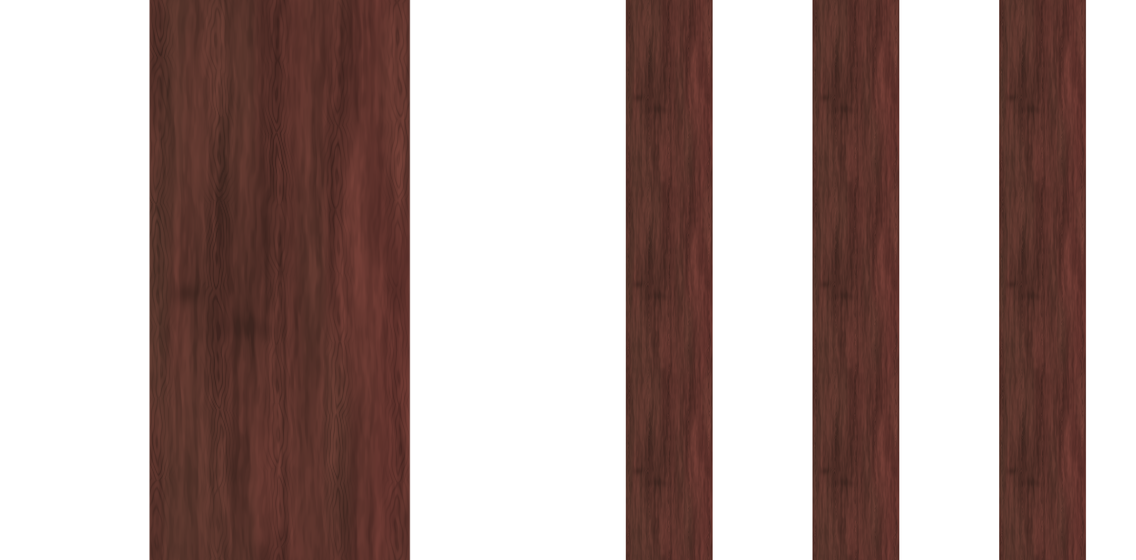
Left, the tile; right, the same tile 3 across and 3 down.
Reproduce this texture procedurally as a WebGL 2 fragment shader.

```glsl
#version 300 es
precision highp float;

uniform vec2 u_resolution;
out vec4 outColor;

const float TAU = 6.2831853;

vec2 hash2(vec2 cell, float seed) {
    vec3 q = fract(vec3(cell.xyx + seed) * vec3(0.1031, 0.1030, 0.0973));
    q += dot(q, q.yzx + 33.33);
    return fract((q.xx + q.yz) * q.zy);
}

// Smooth cellular noise: random tones blended around jittered cell points.
float cellTone(vec2 p, vec2 cells, float seed) {
    vec2 grid = p * cells;
    vec2 base = floor(grid);
    float toneSum = 0.0;
    float weightSum = 0.0;
    for (int j = -1; j <= 1; j++) {
        for (int i = -1; i <= 1; i++) {
            vec2 cell = base + vec2(i, j);
            vec2 wrapped = mod(cell, cells);
            vec2 offset = cell + 0.2 + 0.6 * hash2(wrapped, seed) - grid;
            float weight = exp(-5.0 * dot(offset, offset));
            toneSum += weight * hash2(wrapped, seed + 17.0).x;
            weightSum += weight;
        }
    }
    return toneSum / weightSum - 0.5;
}

// Slow sideways drift of the grain, periodic in height.
float grainDrift(float y, float phase) {
    return 0.6 * sin(TAU * 2.0 * y + phase)
         + 0.3 * sin(TAU * 5.0 * y + phase * 2.3)
         + 0.2 * sin(TAU * 11.0 * y + phase * 3.7);
}

// Pointed nested arches stacked along evenly spaced columns.
float archFigure(vec2 p, float firstColumn, float spacing, float archCount) {
    float across = (p.x - firstColumn) / spacing;
    float column = floor(across + 0.5);
    float dx = across - column + 0.05 * grainDrift(p.y, column * 1.9);
    float along = p.y * archCount;
    float base = floor(along);
    float nearest = 10.0;
    for (int k = -2; k <= 2; k++) {
        float cell = base + float(k);
        vec2 rnd = hash2(vec2(column + 9.0, mod(cell, archCount)), 5.0);
        float dy = along - cell - 0.15 - 0.7 * rnd.x;
        float stretch = dy > 0.0 ? 1.6 : 3.2;
        float halfWidth = mix(0.10, 0.17, rnd.y);
        float lens = sqrt(dx * dx + 0.0003) / halfWidth + stretch * dy * dy;
        nearest = min(nearest, lens);
    }
    float ripple = 0.8 * sin(TAU * 23.0 * p.y + column * 2.0 + dx * 20.0);
    float rings = pow(0.5 + 0.5 * sin(nearest * 13.0 + ripple), 2.5);
    float strength = 0.75 + 0.8 * cellTone(p, vec2(10.0, 9.0), 41.0);
    return (rings - 0.2) * strength * exp(-dx * dx / 0.035);
}

float smudge(vec2 p, vec2 centre, vec2 radius) {
    vec2 d = (p - centre) / radius;
    return exp(-dot(d, d));
}

// Vertical streaks from broad bands down to fine fibres.
float streaks(vec2 p) {
    vec2 q = vec2(p.x + 0.004 * grainDrift(p.y, p.x * 30.0), p.y);
    return 0.35 * cellTone(q, vec2(18.0, 3.0), 3.0)
         + 0.36 * cellTone(q, vec2(70.0, 4.0), 11.0)
         + 0.34 * cellTone(q, vec2(150.0, 9.0), 23.0)
         + 0.22 * cellTone(q, vec2(230.0, 36.0), 31.0);
}

vec3 woodColor(vec2 p, float left, float right) {
    vec3 dark = vec3(0.245, 0.143, 0.120);
    vec3 light = vec3(0.455, 0.257, 0.220);
    float side = smoothstep(left, right, p.x);
    float tone = 0.49 + streaks(p) + 0.07 * (side - 0.5);
    tone -= 0.34 * archFigure(p, left + 0.016, 0.107, 8.0);
    tone -= 0.32 * smudge(p, vec2(0.333, 0.475), vec2(0.022, 0.017));
    tone -= 0.30 * smudge(p, vec2(0.443, 0.417), vec2(0.042, 0.023));

    // Patches shift between brown and red.
    float redness = 0.7 * (side - 0.5) + cellTone(p, vec2(24.0, 3.0), 53.0);
    vec3 color = mix(dark, light, clamp(tone, 0.0, 1.0));
    return color + redness * vec3(0.016, -0.014, -0.004);
}

void main() {
    vec2 p = gl_FragCoord.xy / u_resolution;
    float left = 0.267;
    float right = 0.732;

    // Upright board on a white ground.
    float blur = max(1.0 / u_resolution.x, 0.0015);
    float board = smoothstep(left - blur, left + blur, p.x)
                * (1.0 - smoothstep(right - blur, right + blur, p.x));
    outColor = vec4(mix(vec3(1.0), woodColor(p, left, right), board), 1.0);
}
```
